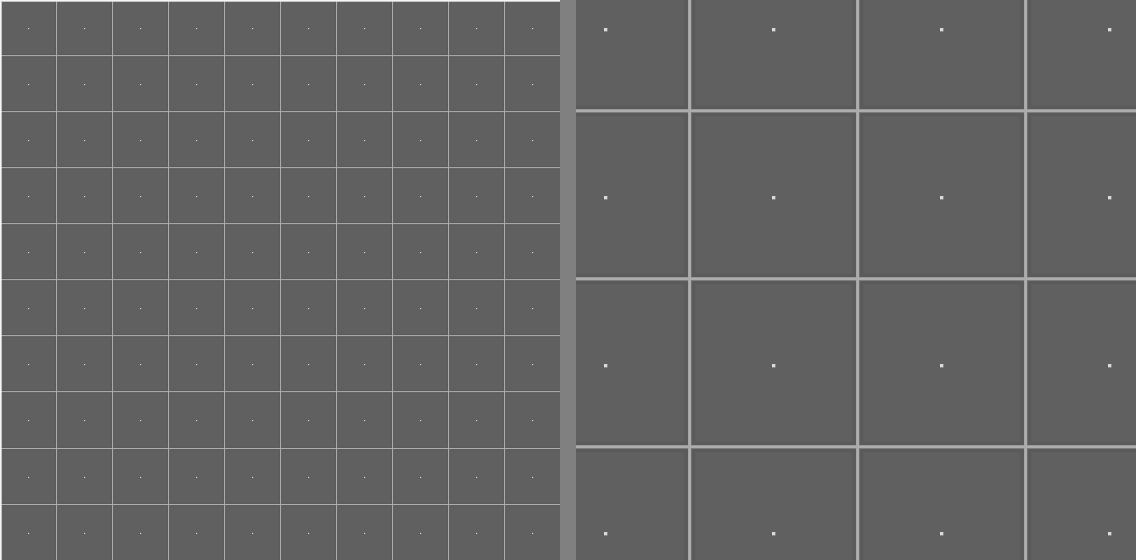
Left: the whole. Right: its middle third, enlarged.
Write a WebGL 2 fragment shader that draws this pattern.

```glsl
#version 300 es
precision highp float;
// Grey board ruled into 10 by 10 square cells, each with a tiny centre dot,
// and a pale strip along the left and top sides. Every part is a box
// whose exact pixel coverage gives smooth edges at any size.

#define CELLS 10.0
#define LINE_WIDTH 0.0019
#define FRINGE_WIDTH 0.0066
#define DOT_SIZE 0.0020
#define BORDER_WIDTH 0.0030
#define LINE_OFFSET vec2(0.0010, -0.0007)
#define DOT_OFFSET vec2(0.0010, 0.0010)
#define SLIP_START 0.78
#define SLIP 0.0016

uniform vec2 u_resolution;
out vec4 outColor;

const vec3 BOARD_COLOR = vec3(0.378);
const vec3 FRINGE_COLOR = vec3(0.352);
const vec3 LINE_COLOR = vec3(0.68);
const vec3 DOT_COLOR = vec3(0.86);
const vec3 BORDER_COLOR = vec3(0.96);

// Share of a pixel, per axis, covered by a band centred at distance zero
vec2 bandCoverage(vec2 dist, float width, vec2 pixel) {
    vec2 high = min(dist + 0.5 * pixel, vec2(0.5 * width));
    vec2 low = max(dist - 0.5 * pixel, vec2(-0.5 * width));
    return clamp((high - low) / pixel, 0.0, 1.0);
}

// Joins the vertical and horizontal bands
float unite(vec2 coverage) {
    return max(coverage.x, coverage.y);
}

void main() {
    vec2 pixel = 1.0 / u_resolution;
    vec2 uv = gl_FragCoord.xy * pixel;
    vec2 pos = vec2(uv.x, 1.0 - uv.y);  // measured from the upper left

    // The lowest rows sit slightly further down
    vec2 grid = pos - vec2(0.0, SLIP * step(SLIP_START, pos.y));

    // Inner rules only, with a faint dark fringe
    vec2 lineGrid = grid - LINE_OFFSET;
    vec2 lineIndex = clamp(floor(lineGrid * CELLS + 0.5), 1.0, CELLS - 1.0);
    vec2 lineDist = lineGrid - lineIndex / CELLS;
    float fringe = unite(bandCoverage(lineDist, FRINGE_WIDTH, pixel));
    float rule = unite(bandCoverage(lineDist, LINE_WIDTH, pixel));

    // Small square dot in the middle of each cell
    vec2 dotGrid = grid - DOT_OFFSET;
    vec2 dotDist = (fract(dotGrid * CELLS) - 0.5) / CELLS;
    vec2 dotCoverage = bandCoverage(dotDist, DOT_SIZE, pixel);
    float centreDot = dotCoverage.x * dotCoverage.y;

    // Pale strip on the left and top sides
    float border = unite(bandCoverage(pos, 2.0 * BORDER_WIDTH, pixel));

    vec3 color = mix(BOARD_COLOR, FRINGE_COLOR, fringe);
    color = mix(color, LINE_COLOR, rule);
    color = mix(color, DOT_COLOR, centreDot);
    color = mix(color, BORDER_COLOR, border);
    outColor = vec4(color, 1.0);
}
```
